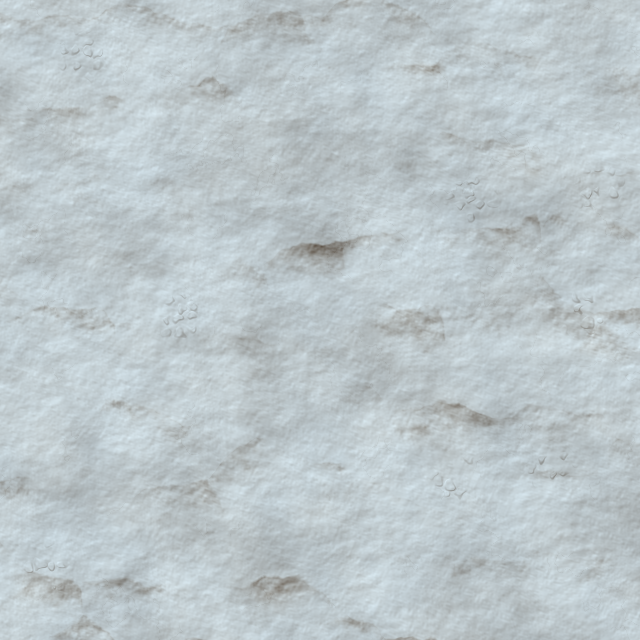
A Shadertoy shader for this texture:

```glsl
float hash(vec2 p) {
    return fract(sin(dot(p, vec2(127.1, 311.7))) * 43758.5453);
}

vec2 hash2(vec2 p) {
    return vec2(hash(p), hash(p + 57.3));
}

float noise(vec2 p) {
    vec2 i = floor(p), f = fract(p);
    f = f * f * (3.0 - 2.0 * f);
    return mix(mix(hash(i), hash(i + vec2(1, 0)), f.x),
               mix(hash(i + vec2(0, 1)), hash(i + vec2(1, 1)), f.x), f.y);
}

float fbm(vec2 p, int octaves) {
    float sum = 0.0, amp = 0.5, total = 0.0;
    for (int i = 0; i < octaves; i++) {
        sum += amp * noise(p);
        total += amp;
        amp *= 0.55;
        p = mat2(1.6, 1.2, -1.2, 1.6) * p + 17.3;
    }
    return sum / total;
}

// Overlapping domes with ragged outlines
float moundHeight(vec2 p) {
    vec2 warp = vec2(fbm(p * 11.0, 5), fbm(p * 11.0 + 31.7, 5)) - 0.5;
    vec2 g = (p + 0.075 * warp) * vec2(5.5, 8.0);
    float h = 0.0;
    for (int y = -1; y <= 1; y++)
    for (int x = -1; x <= 1; x++) {
        vec2 cell = floor(g) + vec2(x, y);
        vec2 d = g - cell - 0.1 - 0.8 * hash2(cell);
        float radius = mix(0.65, 1.05, hash(cell + 9.1));
        h = max(h, 1.0 - dot(d, d) / (radius * radius));
    }
    return h;
}

// Rare clusters of small embossed stones: signed shade, dark positive
float pebbles(vec2 p) {
    vec2 site = floor(p * 5.0);
    vec2 center = (site + 0.25 + 0.5 * hash2(site + 4.4)) / 5.0;
    float cluster = step(0.6, hash(site + 2.7))
                  * (1.0 - smoothstep(0.02, 0.05, length(p - center)));
    if (cluster <= 0.0) return 0.0;

    vec2 g = p * 55.0 + 0.5 * (vec2(noise(p * 110.0), noise(p * 110.0 + 8.0)) - 0.5);
    float shade = 0.0;
    for (int y = -1; y <= 1; y++)
    for (int x = -1; x <= 1; x++) {
        vec2 cell = floor(g) + vec2(x, y);
        vec2 d = g - cell - 0.25 - 0.5 * hash2(cell + 6.2);
        float radius = mix(0.2, 0.42, hash(cell + 1.9));
        float dist = length(d);
        float rim = 1.0 - smoothstep(0.0, 0.16, abs(dist - radius));
        float facing = dot(d / max(dist, 0.01), vec2(0.45, -0.89));
        shade += step(0.45, hash(cell + 3.3)) * rim * (0.25 + 0.5 * facing);
    }
    return shade * cluster;
}

void mainImage(out vec4 fragColor, in vec2 fragCoord) {
    vec2 p = fragCoord / iResolution.y;

    // Upper slopes of the mounds lie in shadow
    vec2 stepUp = vec2(0.001, 0.005);
    float slope = (moundHeight(p - stepUp) - moundHeight(p + stepUp)) / 0.08;
    float rim = smoothstep(0.2, 2.4, slope) * smoothstep(0.25, 0.65, fbm(p * 9.0 + 71.0, 5));

    // Cloudy stains, the second kind smaller and bluer
    float stain = fbm(p * vec2(10.0, 13.0) + 12.0, 6) - 0.5;
    float blueStain = fbm(p * vec2(14.0, 15.0) + 45.0, 5) - 0.5;

    // Fine rough grain, lit from one side
    vec2 q = p * vec2(36.0, 44.0) + 0.4 * vec2(noise(p * 14.0), noise(p * 14.0 + 5.0));
    vec2 light = vec2(-0.04, 0.07);
    float grain = fbm(q - light, 4) - fbm(q + light, 4);

    // Scattered hairline cracks
    float line = abs(fbm(p * 22.0 + 90.0, 4) - 0.5);
    float crack = (1.0 - smoothstep(0.0, 0.016, line))
                * smoothstep(0.55, 0.75, noise(p * 17.0 + 23.0));

    float shade = 0.15 + 0.48 * rim + 0.95 * stain + 0.6 * blueStain;
    shade += 1.4 * rim * max(stain, 0.0);
    shade = 0.5 * (shade + sqrt(shade * shade + 0.012));
    shade += grain * (1.5 + 1.6 * rim) + 0.12 * crack + 0.85 * pebbles(p);

    // Pale ice to neutral grey, warmer on rims and cooler in stains
    vec3 color = mix(vec3(0.787, 0.836, 0.857), vec3(0.57, 0.575, 0.565), shade);
    float warmth = 0.35 * (rim - 0.15) - 0.7 * blueStain;
    color += vec3(0.03, 0.0, -0.03) * warmth;

    fragColor = vec4(color, 1.0);
}
```
